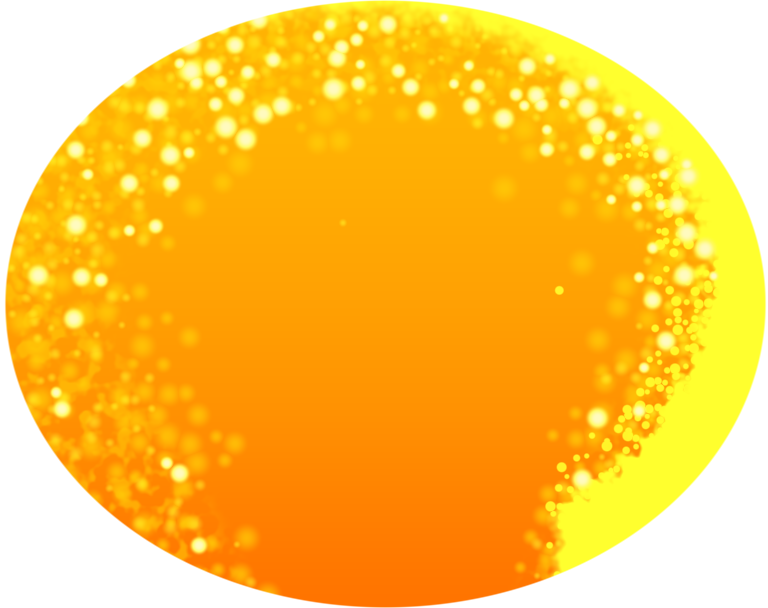
Write a Shadertoy shader that draws this background.

```glsl
// Draws a glossy orange oval with a yellow crescent and a ring of glowing flecks.

const float ASPECT = 1.261;                      // design width over height
const vec2 OVAL_CENTER = vec2(0.633, 0.5);
const vec2 OVAL_RADII = vec2(0.624, 0.499);
const vec2 CRESCENT_CENTER = vec2(0.559, 0.531); // inner ellipse that carves it
const vec2 CRESCENT_RADII = vec2(0.600, 0.452);
const vec2 CLEAR_RADII = vec2(0.375, 0.29);      // calm area without flecks
const float CLEAR_FOOT = 0.17;                   // its half width at the bottom

const vec3 WHITE = vec3(1.0);
const vec3 ORANGE_LOW = vec3(1.0, 0.44, 0.0);
const vec3 ORANGE_MID = vec3(1.0, 0.62, 0.01);
const vec3 AMBER = vec3(1.0, 0.70, 0.01);
const vec3 GOLD = vec3(1.0, 0.81, 0.03);
const vec3 YELLOW = vec3(1.0, 1.0, 0.18);
const vec3 LEMON = vec3(1.0, 0.98, 0.38);
const vec3 CREAM = vec3(1.0, 0.98, 0.75);

const int SOFT = 0, FINE = 1, BRIGHT = 2, CRISP = 3;

vec3 hash3(vec2 p) {
    vec3 q = fract(vec3(p.xyx) * vec3(0.1031, 0.1030, 0.0973));
    q += dot(q, q.yxz + 33.33);
    return fract((q.xxy + q.yzz) * q.zyx);
}

float gradientCorner(vec2 cell, vec2 offset) {
    float angle = 6.2832 * hash3(cell + 71.0).x;
    return dot(vec2(cos(angle), sin(angle)), offset);
}

float gradientNoise(vec2 p) {
    vec2 i = floor(p), f = fract(p);
    vec2 u = f * f * f * (f * (f * 6.0 - 15.0) + 10.0);
    vec2 e = vec2(1.0, 0.0);
    return mix(mix(gradientCorner(i, f), gradientCorner(i + e, f - e), u.x),
               mix(gradientCorner(i + e.yx, f - e.yx), gradientCorner(i + 1.0, f - 1.0), u.x), u.y);
}

// Negative in the calm area, rising toward the rim
float bandDepth(vec2 p) {
    vec2 q = p - OVAL_CENTER;
    if (q.y > 0.0) return length(q / CLEAR_RADII) - 1.0;
    return abs(q.x) / mix(CLEAR_RADII.x, CLEAR_FOOT, -q.y / 0.49) - 1.0;
}

float crescentDepth(vec2 p) {
    return length((p - CRESCENT_CENTER) / CRESCENT_RADII) - 1.0;
}

// Limits the crescent to the top and the right
float crescentSide(vec2 p) {
    return smoothstep(0.90, 0.925, p.x + 1.5 * max(p.y - 0.2, 0.0));
}

// Chance that a fleck of the given layer exists at p
float density(vec2 p, int layer) {
    vec2 q = p - OVAL_CENTER;
    float band = bandDepth(p), rim = crescentDepth(p);
    float upper = smoothstep(-0.12, 0.2, q.y);
    float right = smoothstep(0.2, 0.36, q.x);
    if (layer == SOFT) return 0.85 * smoothstep(-0.2, 0.25, band);
    if (layer == FINE) return 0.6 * smoothstep(0.0, 0.4, band) * (0.5 + 0.5 * upper);
    if (layer == BRIGHT)
        return smoothstep(-0.02, 0.25, band) * (0.09 + upper * (0.30 + 0.45 * right))
             * (1.0 - smoothstep(0.0, 0.08, rim));
    return 0.75 * smoothstep(-0.17, 0.0, rim) * right * smoothstep(0.88, 0.94, p.x + max(p.y - 0.2, 0.0))
         * (1.0 - smoothstep(0.25, 0.32, q.y));
}

// Jittered grid of round flecks; hardness 0 glows, 1 is crisp
float flecks(vec2 p, float cellSize, int layer, float hardness) {
    vec2 home = floor(p / cellSize);
    float light = 0.0;
    for (int y = -1; y <= 1; y++)
    for (int x = -1; x <= 1; x++) {
        vec2 cell = home + vec2(x, y);
        vec3 rnd = hash3(cell + 37.0 * float(layer) + 11.0);
        vec2 center = (cell + 0.15 + 0.7 * rnd.xy) * cellSize;
        float chance = hash3(cell + 53.0 * float(layer) + 191.0).z;
        float radius = cellSize * mix(0.3, 0.7, rnd.z);
        float d = length(p - center);
        float glow = pow(max(1.0 - d * d / (radius * radius), 0.0), 2.0);
        float disc = 1.0 - smoothstep(-1.0, 1.0, (d - radius * 0.8) * iResolution.y);
        light = max(light, mix(glow, disc, hardness) * step(chance, density(center, layer)));
    }
    return light;
}

void mainImage(out vec4 fragColor, in vec2 fragCoord) {
    vec2 p = fragCoord / iResolution.xy * vec2(ASPECT, 1.0);
    float band = bandDepth(p);
    float grain = gradientNoise(p * 32.0) + 0.5 * gradientNoise(p * 75.0);

    // Vertical body gradient
    vec3 color = mix(ORANGE_LOW, ORANGE_MID, smoothstep(-0.1, 0.55, p.y));
    color = mix(color, AMBER, smoothstep(0.4, 0.85, p.y));

    // Mottled gold band with soft and fine flecks
    float mottle = smoothstep(-0.1, 0.4, grain) * smoothstep(0.1, 0.5, band);
    color = mix(color, GOLD, 0.55 * mottle);
    color = mix(color, GOLD, 0.7 * flecks(p, 0.042, SOFT, 0.0));
    color = mix(color, YELLOW, 0.5 * flecks(p, 0.024, FINE, 0.0));

    // Yellow crescent: crisp below, diffuse along the top
    float blur = mix(0.015, 0.06, smoothstep(0.5, 0.85, p.y));
    float crescent = smoothstep(-blur, blur, crescentDepth(p) + 0.05 * grain);
    color = mix(color, YELLOW, crescent * crescentSide(p + 0.015 * grain));
    color = mix(color, YELLOW, 0.9 * flecks(p, 0.016, CRISP, 1.0));

    // Glowing sparks with pale cores
    float spark = flecks(p, 0.038, BRIGHT, 0.0);
    color = mix(color, LEMON, smoothstep(0.0, 0.6, spark));
    color = mix(color, CREAM, smoothstep(0.4, 1.0, spark));

    // Oval silhouette
    float edge = (length((p - OVAL_CENTER) / OVAL_RADII) - 1.0) * OVAL_RADII.y;
    color = mix(color, WHITE, smoothstep(-1.0, 1.0, edge * iResolution.y));
    fragColor = vec4(color, 1.0);
}
```
